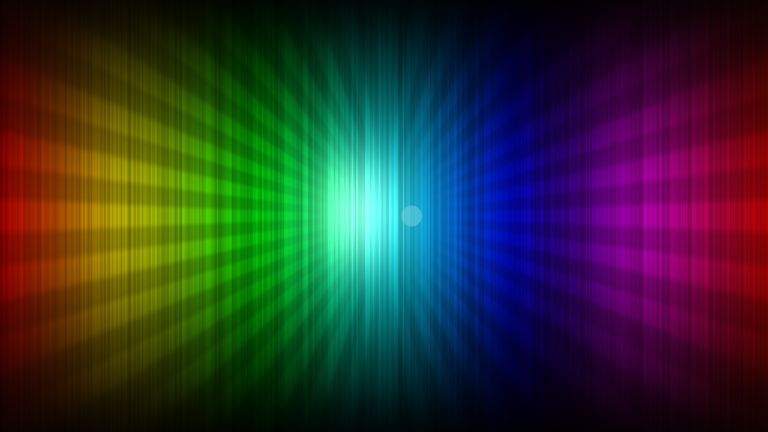
This background is drawn by a Shadertoy shader. Its source:

```glsl
// A horizontal rainbow fading to black above and below, with a pale central glow.
// Hue follows x; soft rays fan out from the centre by angle, layered 1D noise
// draws fine vertical streaks, and a small translucent disc sits by the glow.

const float TAU = 6.2831853;
const vec3 GLOW_COLOR = vec3(0.50, 0.30, 0.24);
const vec3 HALO_COLOR = vec3(0.02, 0.10, 0.11);
const vec3 DISC_COLOR = vec3(0.48, 0.84, 0.90);

float hash(float n) {
    return fract(sin(n * 127.1) * 43758.5);
}

float noise(float x) {
    float cell = floor(x);
    return mix(hash(cell), hash(cell + 1.0), smoothstep(0.0, 1.0, x - cell));
}

// Bell curve: 1 at zero, falling off over the given width.
float bell(float x, float width) {
    return exp(-x * x / (width * width));
}

vec3 rainbow(float hue) {
    vec3 ramp = abs(fract(hue + vec3(0.0, 2.0, 1.0) / 3.0) * 6.0 - 3.0) - 1.0;
    ramp = clamp(ramp, 0.0, 1.0);
    return mix(ramp, smoothstep(0.0, 1.0, ramp), 0.5);
}

// Brightness of the fan of rays at offset p from its origin.
float rays(vec2 p, float count) {
    float angle = atan(p.y, p.x) / TAU;
    float wave = 0.5 + 0.5 * cos(count * angle * TAU);
    float contrast = 0.22 * smoothstep(0.08, 0.40, length(p));
    return 1.0 + contrast * (smoothstep(0.2, 0.8, wave) - 0.5);
}

// Vertical streaks from three scales of noise, about 1 on average.
float streaks(float x) {
    float fine = noise(x * 512.0 + 5.0) - 0.5;
    float medium = noise(x * 260.0 + 31.0) - 0.5;
    float broad = noise(x * 60.0 + 73.0) - 0.5;
    return 1.0 + 0.30 * fine + 0.14 * medium + 0.07 * broad;
}

// Overall light: vertical fade, brighter middle, dimmer violet band and rim.
float lighting(vec2 uv) {
    float fade = bell(uv.y - 0.5, 0.33);
    float level = 0.54 + 0.14 * bell(uv.x - 0.48, 0.24);
    level -= 0.14 * bell(uv.x - 0.745, 0.05);
    float rim = smoothstep(-0.12, 0.14, min(uv.y, 1.0 - uv.y));
    return fade * level * rim;
}

void mainImage(out vec4 fragColor, in vec2 fragCoord) {
    vec2 uv = fragCoord / iResolution.xy;
    vec2 aspect = vec2(iResolution.x / iResolution.y, 1.0);
    vec2 p = (uv - 0.5) * aspect;
    float pixel = 1.0 / iResolution.y;

    // Rainbow backdrop with rays, over a faint warm floor at the sides
    vec3 color = rainbow(uv.x) * lighting(uv) * rays(p, 36.0);
    color += vec3(0.03, 0.01, 0.005) * smoothstep(0.3, 0.9, abs(p.x));

    // Pale glow left of the centre, with a wider faint halo
    vec2 g = (uv - vec2(0.468, 0.51)) * aspect;
    color += GLOW_COLOR * bell(length(g * vec2(1.2, 0.9)), 0.115);
    color += HALO_COLOR * bell(length(p), 0.24);

    color *= streaks(uv.x);

    // Small translucent disc
    float discEdge = length((uv - vec2(0.536, 0.5)) * aspect) - 0.024;
    float disc = 1.0 - smoothstep(-pixel, pixel, discEdge);
    color = mix(color, DISC_COLOR, 0.5 * disc);

    fragColor = vec4(clamp(color, 0.0, 1.0), 1.0);
}
```
